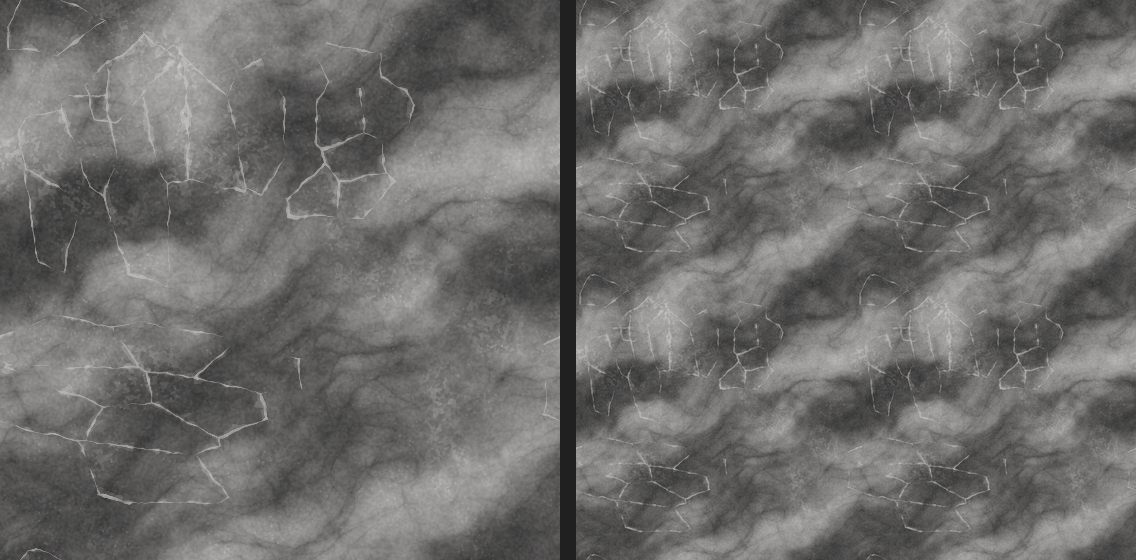
Left: one tile. Right: repeated 2 by 2.
Give the GLSL for this texture, as a Shadertoy shader.

```glsl
// Weathered grey stone: soft diagonal folds from warped cellular noise and layered
// value noise, dusted with pale specks and crossed by groups of thin polygonal cracks.
// Every lattice has whole-number axes, and cells are hashed modulo the tile.

vec2 hash2(vec2 p) {
    vec3 q = fract(p.xyx * vec3(0.1031, 0.1030, 0.0973));
    q += dot(q, q.yzx + 33.33);
    return fract((q.xx + q.yz) * q.zy);
}

// Equal for lattice cells that lie a whole tile apart
vec2 wrapHash(vec2 cell, mat2 grid) {
    float det = determinant(grid);
    vec2 key = vec2(grid[1][1] * cell.x - grid[1][0] * cell.y,
                    grid[0][0] * cell.y - grid[0][1] * cell.x);
    return hash2(floor(mod(key + 0.5, det)) + det);
}

float noise(vec2 uv, mat2 grid) {
    vec2 p = grid * uv, i = floor(p), f = fract(p);
    f = f * f * (3.0 - 2.0 * f);
    float low = mix(wrapHash(i, grid).x, wrapHash(i + vec2(1, 0), grid).x, f.x);
    float high = mix(wrapHash(i + vec2(0, 1), grid).x, wrapHash(i + 1.0, grid).x, f.x);
    return mix(low, high, f.y);
}

float layeredNoise(vec2 uv, mat2 grid) {
    float sum = 0.0, gain = 0.5;
    for (int k = 0; k < 5; k++) {
        sum += gain * (noise(uv, grid) - 0.5);
        grid *= 2.0;
        gain *= 0.5;
        uv += vec2(0.37, 0.71);
    }
    return sum;
}

// Distances to the nearest and second nearest cell points
vec2 cellular(vec2 uv, mat2 grid) {
    vec2 p = grid * uv, home = floor(p), dist = vec2(9.0);
    for (int y = -1; y <= 1; y++)
    for (int x = -1; x <= 1; x++) {
        vec2 cell = home + vec2(x, y);
        float d = length(cell + wrapHash(cell, grid) - p);
        dist = d < dist.x ? vec2(d, dist.x) : vec2(dist.x, min(dist.y, d));
    }
    return dist;
}

vec2 slabPoint(vec2 cell, mat2 grid) {
    return cell + 0.1 + 0.8 * wrapHash(cell, grid);
}

// A slab shows when its point lies in the group's box and it is not dropped
bool slabShown(vec2 cell, mat2 grid, vec2 centre, vec2 reach) {
    vec2 point = inverse(grid) * slabPoint(cell, grid);
    vec2 away = abs(fract(point - centre + 0.5) - 0.5);
    return all(lessThan(away, reach)) && wrapHash(cell, grid).y > 0.1;
}

// Crack line in x, ragged pale rim in y
vec2 cracks(vec2 uv, mat2 grid, vec2 centre, vec2 reach) {
    vec2 p = grid * uv, home = floor(p), nearest = home;
    float best = 9.0;
    for (int y = -1; y <= 1; y++)
    for (int x = -1; x <= 1; x++) {
        vec2 cell = home + vec2(x, y);
        float d = length(slabPoint(cell, grid) - p);
        if (d < best) { best = d; nearest = cell; }
    }
    vec2 a = slabPoint(nearest, grid) - p;
    bool inside = slabShown(nearest, grid, centre, reach);
    float edge = 1.0;
    for (int y = -2; y <= 2; y++)
    for (int x = -2; x <= 2; x++) {
        if (x == 0 && y == 0) continue;
        vec2 cell = nearest + vec2(x, y);
        vec2 b = slabPoint(cell, grid) - p;
        float pick = fract(7.0 * (wrapHash(cell, grid).x + wrapHash(nearest, grid).x));
        if (pick > 0.1 && (inside || slabShown(cell, grid, centre, reach)))
            edge = min(edge, 0.5 * (dot(b, b) - dot(a, a)) / length((b - a) * grid));
    }
    float wear = noise(uv, mat2(30, -14, 14, 30));
    float ragged = noise(uv, mat2(100, -30, 30, 100));
    float width = 0.004 * wear * wear * ragged;
    float line = 1.0 - smoothstep(width, width + 0.0013, edge);
    line *= smoothstep(0.1, 0.5, wear) * mix(0.45, 1.0, ragged);
    float rim = inside ? smoothstep(0.0, 0.0015, 0.026 * ragged * wear * wear - edge) : 0.0;
    return vec2(line, rim);
}

void mainImage(out vec4 fragColor, in vec2 fragCoord) {
    vec2 uv = fragCoord / iResolution.xy;
    mat2 even = mat2(6, -3, 3, 6), slanted = mat2(2, -2, 1, 4), streaked = mat2(2, -3, 1, 6);

    // Broad diagonal bands and rounded folds with dark creases
    vec2 warp = vec2(layeredNoise(uv, even), layeredNoise(uv + 0.43, even));
    vec2 bent = uv + 0.09 * warp + 0.022 * sin(6.28318 * (uv.yx * vec2(2, 3) + uv + vec2(0.1, 0.6)));
    float band = cos(6.28318 * (2.0 * bent.y - bent.x - 0.58));
    float tone = 0.462 + 0.07 * band + 0.5 * layeredNoise(bent + 0.17, streaked);
    float scale = 1.0, depth = 0.22, patches = layeredNoise(uv + 0.61, even);
    for (int k = 0; k < 4; k++) {
        vec2 fold = cellular(bent + 0.29 * float(k), slanted * scale);
        float crease = exp(-(9.0 + 3.0 * scale) * (fold.y - fold.x));
        tone += depth * (0.45 - fold.x) - (0.025 + 0.18 * depth) * crease * smoothstep(0.15, -0.1, patches);
        scale *= 2.0;
        depth *= 0.48;
    }
    tone = 0.45 + 0.215 * tanh((tone - 0.468) / 0.16);

    // Mottling, clustered pale dust, stray specks and grain
    float dust = smoothstep(0.54, 0.61, noise(uv, mat2(190, -80, 80, 190)) * 0.5
                                      + noise(uv, mat2(70, -30, 30, 70)) * 0.5);
    float speck = 1.0 - smoothstep(0.08, 0.18, cellular(uv, mat2(64, -24, 24, 64)).x);
    speck *= smoothstep(0.5, 0.8, noise(uv, mat2(25, -14, 14, 25)));
    tone += 0.11 * layeredNoise(uv, even * 6.0) + 0.065 * smoothstep(0.0, 0.18, patches) * dust + 0.06 * speck;
    tone += 0.065 * (noise(uv, mat2(236, -90, 90, 236)) - 0.5);

    // Crack groups: upright slabs, flat slabs, small and large polygons
    vec2 shaken = uv + 0.014 * vec2(layeredNoise(uv, even * 4.0), layeredNoise(uv + 0.5, even * 4.0));
    vec2 crack = cracks(shaken, mat2(13, 0, 2, 6), vec2(0.28, 0.70), vec2(0.23, 0.12));
    crack = max(crack, cracks(shaken, mat2(5, 2, 0, 13), vec2(0.29, 0.25), vec2(0.2, 0.18)));
    crack = max(crack, cracks(shaken, mat2(12, 0, 0, 12), vec2(0.61, 0.77), vec2(0.08, 0.16)));
    crack = max(crack, cracks(shaken, mat2(7, 0, 0, 9), vec2(0.2, 0.92), vec2(0.16, 0.05)));
    tone += 0.075 * crack.y;
    tone = mix(tone, 0.74, 0.8 * crack.x);

    fragColor = vec4(tone * vec3(1.01, 0.998, 0.992), 1.0);
}
```
